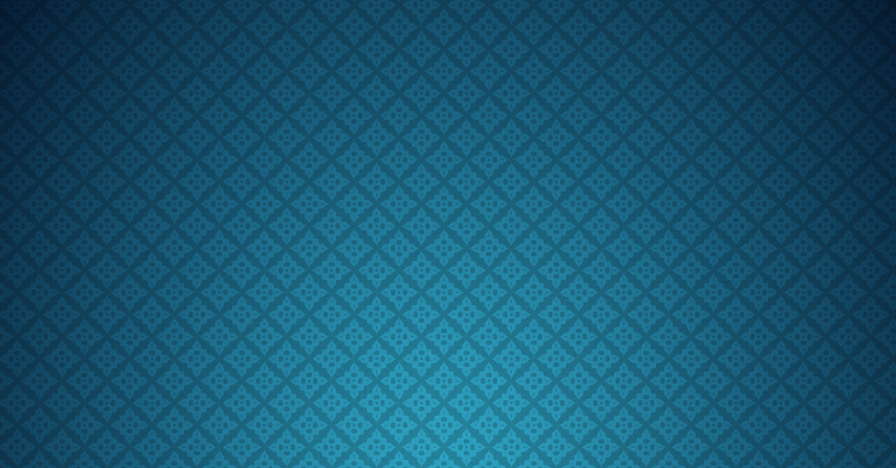
Give the GLSL for this pattern, as a Shadertoy shader.

```glsl
// Blue damask wallpaper: a diagonal lattice of leafy diamonds lit from below.

const vec2 PERIOD = vec2(0.0960, 0.0945);  // motif spacing, in canvas heights
const vec2 ANCHOR = vec2(-0.0085, 0.5640); // centre of one motif
const float EDGE_INSET = 0.37;             // diamond half size, lattice units
const float SCALLOP_DEPTH = 0.035;
const float SCALLOP_PITCH = 0.25;
const float LEAF_TIP = 0.445;
const float LEAF_WIDTH = 0.10;
const vec2 PETAL_LOBE = vec2(0.134, 0.018);
const float PETAL_RADIUS = 0.049;
const float SEED_RADIUS = 0.030;
const float LIGHT_GAIN = 1.07;
const float DARK_GAIN = 0.865;
const float GRAIN_SCALE = 150.0;
const float GRAIN_AMOUNT = 0.06;
const vec2 GLOW_SQUEEZE = vec2(1.06, 0.88);
const float GLOW_CORE = 0.25;              // rounds off the brightest spot
const float GLOW_MID = 0.734;
const float GLOW_END = 1.363;
const vec3 GLOW_COLOR = vec3(0.165, 0.585, 0.70);
const vec3 MID_COLOR = vec3(0.095, 0.36, 0.475);
const vec3 SHADE_COLOR = vec3(0.025, 0.11, 0.20);
const float TAU = 6.2831853;

vec2 hashGradient(vec2 cell) {
    vec3 h = fract(cell.xyx * vec3(0.1031, 0.1030, 0.0973));
    h += dot(h, h.yzx + 33.33);
    float angle = TAU * fract((h.x + h.y) * h.z);
    return vec2(cos(angle), sin(angle));
}

float gradientNoise(vec2 p) {
    vec2 i = floor(p), f = fract(p);
    vec2 w = f * f * f * (f * (f * 6.0 - 15.0) + 10.0);
    float a = dot(hashGradient(i), f);
    float b = dot(hashGradient(i + vec2(1, 0)), f - vec2(1, 0));
    float c = dot(hashGradient(i + vec2(0, 1)), f - vec2(0, 1));
    float d = dot(hashGradient(i + vec2(1, 1)), f - vec2(1, 1));
    return mix(mix(a, b, w.x), mix(c, d, w.x), w.y);
}

// Signed distance to the light ornament; p is in units of one period.
float ornament(vec2 p) {
    // Lattice axes run along the diagonals, so cells are diamonds.
    vec2 f = fract(vec2(p.x + p.y, p.x - p.y) + 0.5) - 0.5;
    vec2 q = abs(0.5 * vec2(f.x + f.y, f.x - f.y));
    vec2 along = q.x > q.y ? q : q.yx;
    vec2 side = abs(f);
    side = side.x > side.y ? side : side.yx;

    // Scalloped diamond
    float wave = SCALLOP_DEPTH * cos(TAU * side.y / SCALLOP_PITCH);
    float d = 0.62 * (side.x - EDGE_INSET - wave);

    // Pointed leaf toward each corner
    float taper = 1.0 - smoothstep(0.28, LEAF_TIP, along.x);
    d = min(d, max(along.y - LEAF_WIDTH * taper, along.x - LEAF_TIP));

    // Four dark two-lobed petals, a dark seed and a short vein in each leaf
    float petal = length(along - PETAL_LOBE) - PETAL_RADIUS;
    float seed = length(q) - SEED_RADIUS;
    float vein = length(along - vec2(clamp(along.x, 0.27, 0.32), 0.0)) - 0.010;
    return max(d, -min(petal, min(seed, vein)));
}

// Glow spreading from the middle of the lower edge
vec3 backgroundGlow(vec2 p) {
    float r = length(vec3(p * GLOW_SQUEEZE, GLOW_CORE));
    float inner = clamp((r - GLOW_CORE) / (GLOW_MID - GLOW_CORE), 0.0, 1.0);
    float outer = clamp((r - GLOW_MID) / (GLOW_END - GLOW_MID), 0.0, 1.0);
    return mix(mix(GLOW_COLOR, MID_COLOR, inner), SHADE_COLOR, outer);
}

void mainImage(out vec4 fragColor, in vec2 fragCoord) {
    vec2 p = vec2(fragCoord.x - 0.5 * iResolution.x, fragCoord.y) / iResolution.y;
    float blur = 0.75 / (iResolution.y * PERIOD.y);
    float light = 1.0 - smoothstep(-blur, blur, ornament((p - ANCHOR) / PERIOD));
    float grain = 1.0 + GRAIN_AMOUNT * gradientNoise(p * GRAIN_SCALE);
    vec3 color = backgroundGlow(p) * mix(DARK_GAIN, LIGHT_GAIN, light) * grain;
    fragColor = vec4(color, 1.0);
}
```
